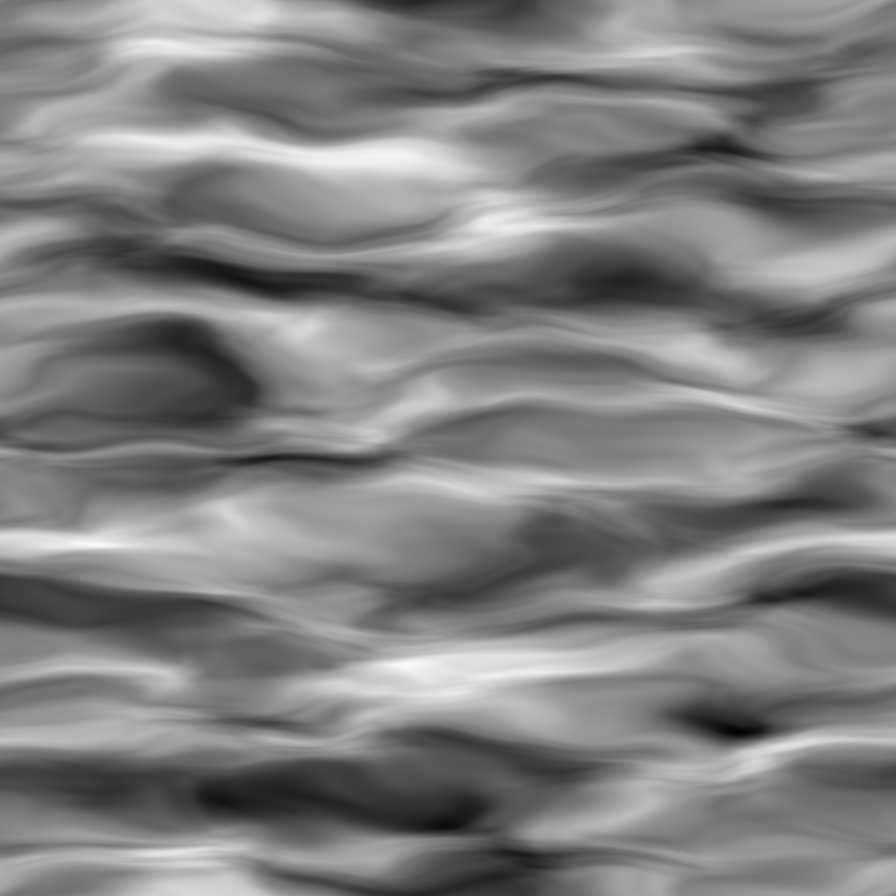
This texture is drawn by a Shadertoy shader. Its source:

```glsl
// Tileable grey streaks: horizontally stretched gradient noise, folded by domain warping.

const ivec2 STREAK_CELLS = ivec2(3, 14);      // noise cells across the canvas
const ivec2 BROAD_WARP_CELLS = ivec2(3, 10);
const ivec2 FINE_WARP_CELLS = ivec2(7, 22);
const vec2 BROAD_WARP = vec2(0.13, 0.062);    // displacement in canvas units
const vec2 FINE_WARP = vec2(0.06, 0.021);
const int OCTAVES = 4;
const float OCTAVE_GAIN = 0.4;
const float MEAN_GREY = 0.515;
const float CONTRAST = 0.72;
const float TAU = 6.2831853;

// Integer hash of a lattice cell, returned as a unit gradient.
vec2 cellGradient(ivec2 cell, ivec2 cells, uint seed) {
    uvec2 c = uvec2((cell + 8 * cells) % cells);
    uint h = c.x * 1597u + c.y * 51749u + seed * 7919u;
    h = (h ^ (h >> 16)) * 73244475u;
    h = (h ^ (h >> 15)) * 73244475u;
    h ^= h >> 16;
    float angle = TAU * float(h & 65535u) / 65536.0;
    return vec2(cos(angle), sin(angle));
}

// Gradient noise that wraps after one canvas.
float wrappedNoise(vec2 uv, ivec2 cells, uint seed) {
    vec2 p = uv * vec2(cells);
    ivec2 cell = ivec2(floor(p));
    vec2 f = fract(p);
    vec2 blend = f * f * f * (f * (f * 6.0 - 15.0) + 10.0);
    const ivec2 R = ivec2(1, 0);
    const ivec2 U = ivec2(0, 1);
    float a = dot(cellGradient(cell, cells, seed), f);
    float b = dot(cellGradient(cell + R, cells, seed), f - vec2(R));
    float c = dot(cellGradient(cell + U, cells, seed), f - vec2(U));
    float d = dot(cellGradient(cell + R + U, cells, seed), f - vec2(1.0));
    return mix(mix(a, b, blend.x), mix(c, d, blend.x), blend.y);
}

vec2 warpOffset(vec2 uv, ivec2 cells, uint seed) {
    return vec2(wrappedNoise(uv, cells, seed), wrappedNoise(uv, cells, seed + 1u));
}

float streaks(vec2 uv) {
    float sum = 0.0;
    float weight = 1.0;
    ivec2 cells = STREAK_CELLS;
    for (int i = 0; i < OCTAVES; i++) {
        sum += weight * wrappedNoise(uv, cells, 31u + uint(i));
        weight *= OCTAVE_GAIN;
        cells *= 2;
    }
    return sum;
}

void mainImage(out vec4 fragColor, in vec2 fragCoord) {
    vec2 uv = fragCoord / iResolution.xy;

    // Two nested warps pinch the bands into soft creases.
    vec2 warped = uv + FINE_WARP * warpOffset(uv, FINE_WARP_CELLS, 11u);
    warped += BROAD_WARP * warpOffset(warped, BROAD_WARP_CELLS, 21u);

    float grey = MEAN_GREY + CONTRAST * streaks(warped);
    fragColor = vec4(vec3(clamp(grey, 0.0, 1.0)), 1.0);
}
```
